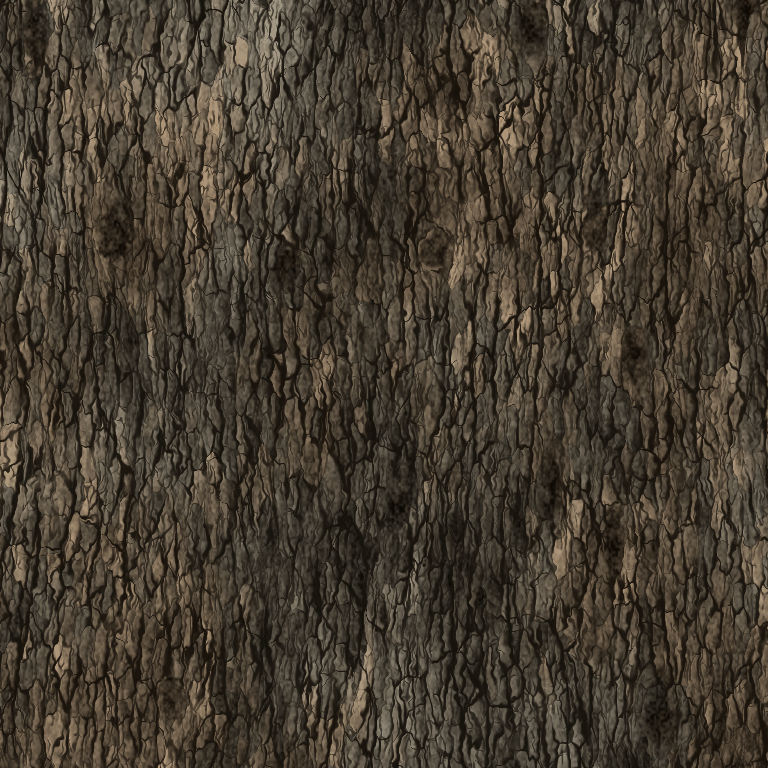
This texture is drawn by a three.js fragment shader. Its source:

```glsl
// Weathered tree bark: upright cracked plates, fibrous grain and dark knots.
varying vec2 vUv;

const vec3 SHADOW = vec3(0.12, 0.10, 0.073);
const vec3 LIGHT_BARK = vec3(0.56, 0.51, 0.44);
const vec3 WARM_TINT = vec3(1.05, 0.99, 0.92);
const vec3 COOL_TINT = vec3(0.97, 1.00, 1.01);
const vec2 RIDGE_SCALE = vec2(34.0, 10.0);      // cells across and up
const vec2 PLATE_SCALE = vec2(62.0, 21.0);
const vec2 SPLINTER_SCALE = vec2(125.0, 34.0);
const float RIDGE_CRACK = 0.0040;               // crack half widths
const float PLATE_CRACK = 0.0034;
const float SPLINTER_CRACK = 0.0020;
const float BASE_TONE = 0.57;
const float CRACK_TONE = -0.08;
const int KNOT_COUNT = 13;

vec2 hash2(vec2 p) {
  vec3 q = fract(p.xyx * vec3(0.1031, 0.1030, 0.0973));
  q += dot(q, q.yzx + 33.33);
  return fract((q.xx + q.yz) * q.zy);
}

float noise(vec2 p) {
  vec2 i = floor(p), f = fract(p);
  f = f * f * (3.0 - 2.0 * f);
  float low = mix(hash2(i).x, hash2(i + vec2(1.0, 0.0)).x, f.x);
  float high = mix(hash2(i + vec2(0.0, 1.0)).x, hash2(i + vec2(1.0)).x, f.x);
  return mix(low, high, f.y);
}

float layeredNoise(vec2 p) {
  float sum = 0.0, weight = 0.53;
  for (int i = 0; i < 4; i++) {
    sum += weight * noise(p);
    p = p * 2.03 + vec2(17.3, 9.1);
    weight *= 0.5;
  }
  return sum;
}

// Stretched cellular noise: x = edge distance in canvas units,
// y = random value of the cell, zw = offset from the cell centre.
vec4 cells(vec2 p, vec2 scale) {
  vec2 g = p * scale, home = floor(g), id = home, toSite = vec2(8.0);
  for (int y = -1; y <= 1; y++) {
    for (int x = -1; x <= 1; x++) {
      vec2 c = home + vec2(float(x), float(y));
      vec2 r = c + 0.03 + 0.94 * hash2(c + scale) - g;
      if (dot(r, r) < dot(toSite, toSite)) { toSite = r; id = c; }
    }
  }
  float edge = 1.0;
  for (int y = -1; y <= 1; y++) {
    for (int x = -1; x <= 1; x++) {
      if (x == 0 && y == 0) continue;
      vec2 c = id + vec2(float(x), float(y));
      vec2 r = c + 0.03 + 0.94 * hash2(c + scale) - g;
      vec2 across = r - toSite;
      vec2 slope = across * scale;
      float d = 0.5 * dot(toSite + r, across) / length(slope);
      // Level cracks are thinner than upright ones.
      d /= 0.45 + 0.55 * abs(normalize(slope).x);
      edge = min(edge, d);
    }
  }
  return vec4(edge, hash2(id + 71.7).y, -toSite);
}

// Cracks are wide in the shade right of and below a plate, thin on its lit side.
float crack(vec4 cell, float width) {
  width *= 0.25 + 0.95 * smoothstep(-0.25, 0.35, cell.z - 0.4 * cell.w);
  return 1.0 - smoothstep(width * 0.3, width + 0.0008, cell.x);
}

void main() {
  vec2 uv = vUv, p = uv;

  // Knots: push the grain aside and collect their shade.
  float knot = 0.0;
  for (int i = 0; i < KNOT_COUNT; i++) {
    vec2 seed = vec2(float(i) * 3.7 + 5.0, 23.0);
    vec2 size = vec2(0.020, 0.040) * (0.6 + 0.7 * hash2(seed + 40.0));
    vec2 d = (uv - hash2(seed)) / size;
    float fall = exp(-0.6 * dot(d, d));
    p.x -= 0.5 * d.x * size.x * fall;
    knot = max(knot, fall);
  }

  // Slow sway of the trunk, then ragged plate edges.
  p.x += 0.008 * sin(uv.y * 7.0 + 3.0 * sin(uv.x * 5.0)) + 0.002 * sin(uv.y * 23.0 + uv.x * 31.0);
  p.y += 0.012 * sin(uv.x * 19.0 + 2.0 * sin(uv.y * 9.0));
  vec2 ragged = vec2(noise(uv * vec2(75.0, 40.0)), noise(uv * vec2(70.0, 50.0) + 37.0)) - 0.5;
  vec2 jag = vec2(noise(uv * vec2(170.0, 130.0)), noise(uv * vec2(190.0, 140.0) + 61.0)) - 0.5;
  p += ragged * vec2(0.005, 0.014) + jag * vec2(0.0045, 0.008);

  vec4 ridge = cells(p, RIDGE_SCALE);
  vec4 plate = cells(p + 0.37, PLATE_SCALE);
  vec4 splinter = cells(p + 0.71, SPLINTER_SCALE);

  float broad = layeredNoise(uv * vec2(6.0, 3.5) + 4.0);
  float patches = layeredNoise(uv * vec2(15.0, 7.0) + 50.0);
  float fibre = noise(p * vec2(230.0, 45.0));
  float speckle = noise(uv * vec2(340.0, 260.0));
  float rough = layeredNoise(uv * vec2(90.0, 65.0) + 11.0);

  // Plate tones, with lit left rims and tilted faces.
  float tone = BASE_TONE + 0.85 * (broad - 0.5) + 0.40 * (patches - 0.5);
  tone += 0.12 * (ridge.y - 0.5) + 0.24 * (plate.y - 0.5) + 0.20 * (splinter.y - 0.5);
  tone -= 0.08 * ridge.z + 0.16 * plate.z + 0.10 * splinter.z - 0.14 * (plate.y - 0.4) * plate.w;
  tone += 0.30 * (fibre - 0.5) + 0.30 * (speckle - 0.5) + 0.45 * (rough - 0.5);
  tone += 0.30 * smoothstep(0.65, 0.95, plate.y) * smoothstep(0.42, 0.66, patches);

  // Broken cracks, opening and closing along their length.
  float gape = smoothstep(0.25, 0.75, noise(uv * vec2(38.0, 17.0) + 8.0));
  float gapeFine = smoothstep(0.2, 0.7, noise(uv * vec2(60.0, 30.0) + 29.0));
  float open = crack(ridge, RIDGE_CRACK * (0.3 + 0.9 * gape));
  float fine = crack(plate, PLATE_CRACK * (0.3 + 0.85 * gapeFine));
  float hair = crack(splinter, SPLINTER_CRACK);
  tone = mix(tone, CRACK_TONE + 0.1, hair * 0.75 * smoothstep(0.35, 0.65, rough));
  tone = mix(tone, CRACK_TONE, fine * (0.3 + 0.6 * gapeFine));
  tone = mix(tone, CRACK_TONE, open * (0.3 + 0.65 * gape));

  // Crumbly, sunken knots.
  float hollow = smoothstep(0.35, 0.75, knot + 1.1 * (rough - 0.5));
  float crumbs = 0.04 + 1.0 * (rough - 0.5) + 0.35 * (speckle - 0.5);
  tone = mix(tone, crumbs, hollow * 0.88);

  vec3 bark = mix(SHADOW, LIGHT_BARK, clamp(tone, -0.15, 1.2));
  float warmth = smoothstep(0.3, 0.7, layeredNoise(uv * vec2(5.0, 4.0) + 90.0) + 0.3 * (plate.y - 0.5));
  gl_FragColor = vec4(bark * mix(COOL_TINT, WARM_TINT, warmth), 1.0);
}
```
